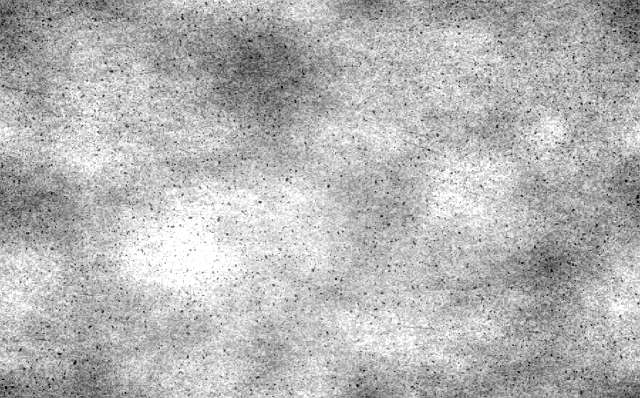
This texture is drawn by a Shadertoy shader. Its source:

```glsl
// Weathered pale concrete: cloudy grey stains, fine grit, dark pits and hairline scratches, tiling.
#define BASE_TONE 0.742
#define CENTRE_GLOW 0.29
#define CLOUD_CONTRAST 0.76
#define GRAIN_COARSE 0.14
#define GRAIN_FINE 0.30
#define PIT_DEPTH 0.55
#define PIT_SHARE 0.40
#define SCRATCH_COUNT 36
#define SCRATCH_DEPTH 0.24
#define SCRATCH_WIDTH 0.0011

const float TAU = 6.2831853;

// Integer hash of a cell and a seed, 0 to 1
float hash(ivec2 cell, int seed) {
    uint h = uint(cell.x) * 1597334677u ^ uint(cell.y) * 3812015801u ^ uint(seed) * 2798796415u;
    h = (h ^ (h >> 16)) * 2146121005u;
    h = (h ^ (h >> 15)) * 2221713035u;
    h ^= h >> 16;
    return float(h >> 8) / 16777216.0;
}

ivec2 wrapCell(ivec2 cell, ivec2 period) {
    return (cell % period + period) % period;
}

// Value noise that repeats after a whole number of cells
float noise(vec2 uv, ivec2 period, int seed) {
    vec2 p = uv * vec2(period);
    ivec2 cell = ivec2(floor(p));
    vec2 f = fract(p);
    f = f * f * (3.0 - 2.0 * f);
    float a = hash(wrapCell(cell, period), seed);
    float b = hash(wrapCell(cell + ivec2(1, 0), period), seed);
    float c = hash(wrapCell(cell + ivec2(0, 1), period), seed);
    float d = hash(wrapCell(cell + ivec2(1, 1), period), seed);
    return mix(mix(a, b, f.x), mix(c, d, f.x), f.y);
}

float clouds(vec2 uv) {
    float sum = 0.0, weight = 0.5;
    ivec2 period = ivec2(7, 6);
    for (int i = 0; i < 5; i++) {
        sum += weight * (noise(uv, period, i) - 0.5);
        period *= 2;
        weight *= 0.52;
    }
    return sum;
}

// One rotated angular pit at most in each cell
float pits(vec2 uv, ivec2 period, float share, int seed) {
    vec2 p = uv * vec2(period);
    ivec2 cell = wrapCell(ivec2(floor(p)), period);
    vec2 centre = 0.22 + 0.56 * vec2(hash(cell, seed), hash(cell, seed + 1));
    vec2 d = fract(p) - centre;
    float angle = TAU * hash(cell, seed + 2);
    d = mat2(cos(angle), -sin(angle), sin(angle), cos(angle)) * d;
    d.x *= mix(0.5, 1.0, hash(cell, seed + 3));
    float size = hash(cell, seed + 4);
    float radius = mix(0.06, 0.15, size * size);
    float blur = 0.6 * float(period.y) / iResolution.y;
    float reach = mix(length(d), max(abs(d.x), abs(d.y)), 0.6);
    float shape = 1.0 - smoothstep(radius - blur, radius + blur, reach);
    float present = step(hash(cell, seed + 5), share);
    return present * shape * mix(0.4, 1.0, hash(cell, seed + 6));
}

// Short sloping hairlines, measured around the tile edges
float scratches(vec2 uv, vec2 scale) {
    float pixel = 1.0 / iResolution.y, ink = 0.0;
    for (int i = 0; i < SCRATCH_COUNT; i++) {
        ivec2 id = ivec2(i, 7);
        vec2 centre = vec2(hash(id, 60), hash(id, 61));
        vec2 d = (fract(uv - centre + 0.5) - 0.5) * scale;
        float angle = mix(-0.5, 0.05, hash(id, 62));
        vec2 along = vec2(cos(angle), sin(angle));
        float halfLength = mix(0.015, 0.075, hash(id, 63));
        float t = dot(d, along);
        float across = abs(dot(d, vec2(-along.y, along.x)) + 1.2 * t * t * (hash(id, 64) - 0.5));
        float line = 1.0 - smoothstep(0.0, SCRATCH_WIDTH + pixel, across);
        float taper = 1.0 - smoothstep(0.5 * halfLength, halfLength, abs(t));
        ink = max(ink, line * taper * mix(0.4, 1.0, hash(id, 65)));
    }
    return ink;
}

void mainImage(out vec4 fragColor, in vec2 fragCoord) {
    vec2 uv = fragCoord / iResolution.xy;
    vec2 scale = vec2(iResolution.x / iResolution.y, 1.0);

    // Broad light patch and stains
    vec2 wave = 0.5 + 0.5 * cos(TAU * (uv - vec2(0.45, 0.37)));
    float glow = wave.x * wave.y;
    float tone = BASE_TONE + CENTRE_GLOW * (glow - 0.25) + CLOUD_CONTRAST * clouds(uv);

    // Faint upright fold, shaded on its right side
    float fold = smoothstep(0.505, 0.515, uv.x) * (1.0 - smoothstep(0.515, 0.62, uv.x));
    tone -= 0.05 * fold * wave.y;

    // Grit, a little wider than tall
    float grain = GRAIN_FINE * (noise(uv, ivec2(450, 318), 20) - 0.5)
                + GRAIN_COARSE * (noise(uv, ivec2(210, 190), 21) - 0.5)
                + 0.10 * (noise(uv, ivec2(50, 90), 22) - 0.5);
    tone += grain * mix(1.1, 0.8, glow);

    // Pits, gathered in loose drifts
    float drift = mix(0.4, 1.6, noise(uv, ivec2(9, 6), 30));
    float pit = pits(uv, ivec2(83, 52), PIT_SHARE * drift, 40);
    pit = max(pit, pits(uv, ivec2(113, 71), 0.7 * PIT_SHARE * drift, 50));
    pit = max(pit, 0.8 * pits(uv, ivec2(151, 94), 0.5 * PIT_SHARE * drift, 70));
    tone -= PIT_DEPTH * pit;

    // Scratches, broken up by wear
    tone -= SCRATCH_DEPTH * scratches(uv, scale) * smoothstep(0.2, 0.6, noise(uv, ivec2(120, 75), 31));

    fragColor = vec4(vec3(clamp(tone, 0.04, 1.0)), 1.0);
}
```
